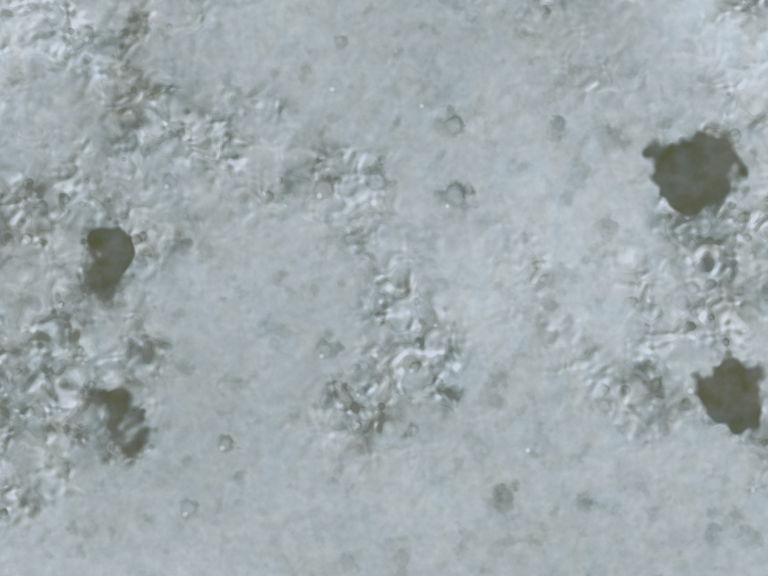
Reproduce this texture procedurally as a Shadertoy shader.

```glsl
// Pale grey mineral surface with crumbly crusted patches, small rough pits
// and a few brown lumps. Noise builds one brightness value, which a colour
// ramp then turns into warm darks and cool lights.
#define GRAIN_SCALE 46.0
#define PATCH_SCALE 4.0
#define PIT_CELL 0.09
#define PIT_CHANCE 0.36
#define CRUMB_CELL 0.036
#define CRUMB_CHANCE 0.75
#define LUMP_COUNT 4
#define LUMP_RADIUS 0.058
#define BASE_LIGHT 0.699
#define MOTTLE 0.065
#define RELIEF 0.42

const vec3 UMBER = vec3(0.33, 0.34, 0.25);
const vec3 SLATE = vec3(0.38, 0.40, 0.37);
const vec3 STONE = vec3(0.48, 0.51, 0.50);
const vec3 ASH   = vec3(0.56, 0.60, 0.60);
const vec3 PEARL = vec3(0.68, 0.72, 0.74);
const vec3 FROST = vec3(0.80, 0.84, 0.88);
const vec3 OLIVE = vec3(0.38, 0.34, 0.12);

float hash(vec2 p) {
    vec3 q = fract(p.xyx * vec3(0.1031, 0.1030, 0.0973));
    q += dot(q, q.yzx + 33.33);
    return fract((q.x + q.y) * q.z);
}

float noise(vec2 p) {
    vec2 i = floor(p), f = fract(p);
    f = f * f * (3.0 - 2.0 * f);
    return mix(mix(hash(i), hash(i + vec2(1, 0)), f.x),
               mix(hash(i + vec2(0, 1)), hash(i + vec2(1, 1)), f.x), f.y);
}

float fbm(vec2 p) {
    float sum = 0.0, amp = 0.5;
    for (int i = 0; i < 4; i++) {
        p = mat2(1.6, 1.2, -1.2, 1.6) * p + 17.0;
        sum += amp * noise(p * 0.5);
        amp *= 0.5;
    }
    return sum / 0.9375;
}

float grain(vec2 q) {
    return 0.6 * noise(q) + 0.4 * noise(mat2(1.6, 1.3, -1.3, 1.6) * q + 9.0);
}

// Soft disc: 1 inside the inner radius, 0 beyond the outer one
float disc(float d, float inner, float outer) {
    return 1.0 - smoothstep(inner, outer, d);
}

// Brightness change from scattered rough pits with uneven dark rims
float pits(vec2 p, float cell, float chance) {
    vec2 home = floor(p / cell);
    float rough = fbm(p * 42.0 + 8.0) - 0.5, change = 0.0;
    for (int y = -1; y <= 1; y++)
    for (int x = -1; x <= 1; x++) {
        vec2 id = home + vec2(x, y) + 50.0;
        if (hash(id) > chance) continue;
        float size = hash(id + 11.3), kind = hash(id + 27.7);
        vec2 centre = (id - 50.0 + 0.2 + 0.6 * vec2(hash(id + 3.1), hash(id + 7.9))) * cell;
        float r = cell * mix(0.16, 0.36, size);
        vec2 off = p - centre;
        float d = length(off) / r + 1.7 * rough;
        float rim = mix(1.0, smoothstep(0.0, 0.7, d), 0.7 * step(0.35, kind));
        float shade = 0.8 + 0.5 * dot(off, vec2(0.7, 0.7)) / r;
        change -= disc(d, 0.45, 1.1) * rim * shade * mix(0.04, 0.19, pow(hash(id + 41.0), 1.5));
        float fleck = disc(length(off + r * vec2(0.4, 0.5)) + 0.006 * rough, 0.001, 0.006);
        change += 0.14 * fleck * step(0.8, kind);
    }
    return change;
}

vec3 ramp(float light) {
    vec3 c = mix(UMBER, SLATE, clamp((light - 0.33) / 0.065, 0.0, 1.0));
    c = mix(c, STONE, clamp((light - 0.395) / 0.11, 0.0, 1.0));
    c = mix(c, ASH, clamp((light - 0.505) / 0.09, 0.0, 1.0));
    c = mix(c, PEARL, clamp((light - 0.595) / 0.12, 0.0, 1.0));
    return mix(c, FROST, clamp((light - 0.715) / 0.12, 0.0, 1.0));
}

void mainImage(out vec4 fragColor, in vec2 fragCoord) {
    vec2 p = fragCoord / iResolution.y;
    float aspect = iResolution.x / iResolution.y;
    float side = abs(p.x / aspect - 0.47) * 2.0;

    // Crust gathers in broken patches, mostly toward the left and right
    float crust = fbm(p * PATCH_SCALE + 5.0) - 0.06 + 0.20 * side * side;
    crust -= 0.20 * (1.0 - smoothstep(0.0, 0.32, p.y));
    crust = smoothstep(0.42, 0.66, crust);

    // Ragged lumps, each in a halo of crust
    float lump = 0.0, core = 0.0;
    float ragged = fbm(p * 12.0 + 4.0) - 0.5;
    for (int i = 0; i < LUMP_COUNT; i++) {
        float odd = mod(float(i), 2.0), pair = floor(float(i) / 2.0);
        float height = mix(mix(0.31, 0.53, pair), mix(0.70, 0.32, pair), odd);
        vec2 centre = vec2(mix(0.15, 0.90 + 0.05 * pair, odd) * aspect, height);
        float r = LUMP_RADIUS * (1.0 - 0.3 * pair);
        float d = length(p - centre) + 0.19 * ragged;
        lump = max(lump, disc(d, r - 0.016, r + 0.006));
        crust = max(crust, 0.9 * disc(d, r, r * 2.4));
        if (i == 0) core = disc(d, 0.0, r * 0.6);
    }
    crust *= mix(0.3, 1.0, smoothstep(0.36, 0.58, fbm(p * 10.0 + 31.0)));

    // Cloudy ground with fine mottling, dark specks and bright upper corners
    float light = BASE_LIGHT + 0.13 * (fbm(p * 3.0 + 21.0) - 0.5);
    light += MOTTLE * (fbm(p * 42.0 + 60.0) - 0.5) + MOTTLE * (fbm(p * 95.0) - 0.5);
    light -= 0.07 * smoothstep(0.60, 0.85, fbm(p * 32.0 + 90.0));
    light += 0.10 * smoothstep(0.75, 1.15, side * p.y + 0.3 * fbm(p * 6.0));

    // Crumbly relief: contour rims, lit edges, dark clusters and pale gaps
    vec2 warp = vec2(noise(p * 30.0), noise(p * 30.0 + 37.0)) - 0.5;
    vec2 q = p * GRAIN_SCALE + 0.9 * warp;
    float n = grain(q);
    float relief = n - grain(q + vec2(0.25, -0.25));
    float rim = disc(abs(n - 0.47), 0.0, 0.09);
    float cluster = smoothstep(0.50, 0.72, fbm(p * 13.0 + 3.0));
    light += (0.12 + 0.88 * crust) * RELIEF * relief;
    light -= crust * (0.03 + 0.05 * rim + 0.15 * cluster);
    light += crust * 0.10 * smoothstep(0.60, 0.80, n);

    light += pits(p, PIT_CELL, PIT_CHANCE);
    light += crust * pits(p + 3.0, CRUMB_CELL, CRUMB_CHANCE);
    light = max(light, 0.40 + 0.1 * n);
    light = mix(light, 0.365 + 0.14 * (fbm(p * 40.0) - 0.5), 0.95 * lump);

    vec3 colour = ramp(light);
    colour += 0.02 * (noise(p * 30.0 + 70.0) - 0.5) * vec3(1.0, 0.0, -1.0);
    colour = mix(colour, OLIVE, 0.7 * core * lump);
    fragColor = vec4(colour, 1.0);
}
```
